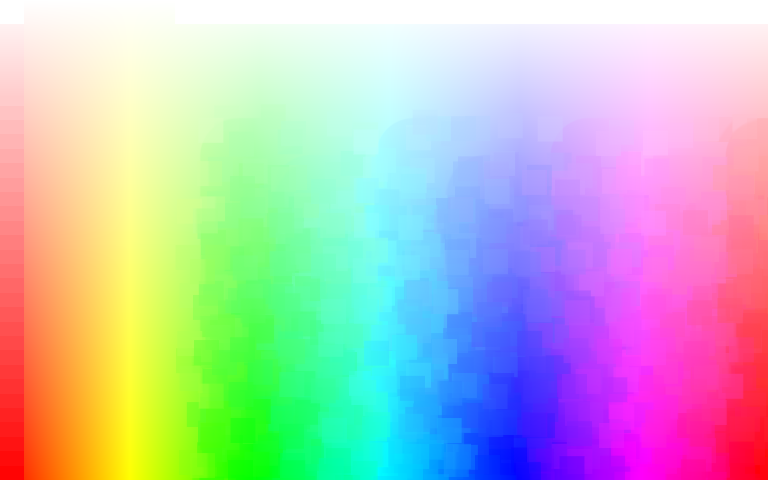
This background is drawn by a WebGL 1 fragment shader. Its source:

```glsl
precision highp float;
// A hue spectrum running left to right that fades to white at the top.
// Rounded arches nudge the hue, then layers of scattered square patches
// each repaint a small area with a nearby, slightly displaced colour.
uniform vec2 u_resolution;

float hash(vec2 p) {
  return fract(sin(dot(p, vec2(127.1, 311.7))) * 43758.5453);
}

vec2 hash2(vec2 p) {
  return vec2(hash(p), hash(p + 19.7));
}

vec3 spectrum(float hue, float saturation) {
  vec3 pure = clamp(abs(mod(hue * 6.0 + vec3(0.0, 4.0, 2.0), 6.0) - 3.0) - 1.0, 0.0, 1.0);
  return mix(vec3(1.0), pure, clamp(saturation, 0.0, 1.0));
}

// Crisp rounded left and top edges, fading out to the right.
float arch(vec2 p, vec2 corner, float pixel) {
  vec2 q = vec2(corner.x - p.x, p.y - corner.y) + 0.08;
  float d = length(max(q, 0.0)) + min(max(q.x, q.y), 0.0) - 0.08;
  float fade = 1.0 - smoothstep(corner.x, corner.x + 0.22, p.x);
  return (1.0 - smoothstep(-pixel, pixel, d)) * fade;
}

vec3 archedSpectrum(vec2 p, float aspect, float pixel) {
  float shift = 0.0;
  for (int i = 0; i < 4; i++) {
    float left = 0.417 + 0.365 * float(i);
    shift += arch(p, vec2(left, 0.754), pixel);
    shift += 0.6 * arch(p, vec2(left + 0.15, 0.677), pixel);
  }
  return spectrum(p.x / aspect * 0.985 + 0.016 * shift, 1.0 - p.y + 0.035 * shift);
}

void main() {
  float aspect = u_resolution.x / u_resolution.y;
  float pixel = 1.0 / u_resolution.y;
  vec2 p = gl_FragCoord.xy * pixel;
  vec3 color = archedSpectrum(p, aspect, pixel);

  // Scattered patches, sparser towards the top
  for (int i = 0; i < 6; i++) {
    float layer = float(i);
    vec2 grid = p / 0.085 + hash2(vec2(layer, 3.1));
    vec2 cell = floor(grid);
    vec2 seed = cell + layer * 37.0;
    vec2 local = (fract(grid) - 0.5) * 0.085 - (hash2(seed) - 0.5) * 0.03;
    vec2 center = p - local;
    float density = mix(1.0, 0.35, smoothstep(0.5, 0.7, center.y));
    float present = step(hash(seed + 5.3), density)
                  * step(center.y, 0.775) * step(0.39, center.x);
    float edge = max(abs(local.x), abs(local.y)) - 0.026;
    float cover = (1.0 - smoothstep(-0.5 * pixel, 0.5 * pixel, edge)) * present;
    vec2 source = p - 0.5 * local + (hash2(seed + 8.9) - 0.5) * vec2(0.06, 0.07);
    color = mix(color, archedSpectrum(source, aspect, pixel), 0.65 * cover);
  }

  // Stepped red strip on the left
  float stepY = (floor(p.y / 0.03) + 0.5) * 0.03;
  float stripY = mix(stepY, p.y, step(0.8, p.y));
  float strip = 1.0 - smoothstep(0.05 - 0.5 * pixel, 0.05 + 0.5 * pixel, p.x);
  color = mix(color, spectrum(0.0, 1.0 - stripY), strip);

  // White band on top, with a notch where the gradient continues
  float band = smoothstep(0.95 - 0.5 * pixel, 0.95 + 0.5 * pixel, p.y);
  float notch = smoothstep(-0.5 * pixel, 0.5 * pixel, 0.1575 - abs(p.x - 0.2075));
  color = mix(color, vec3(1.0), band * (1.0 - notch));

  gl_FragColor = vec4(color, 1.0);
}
```
